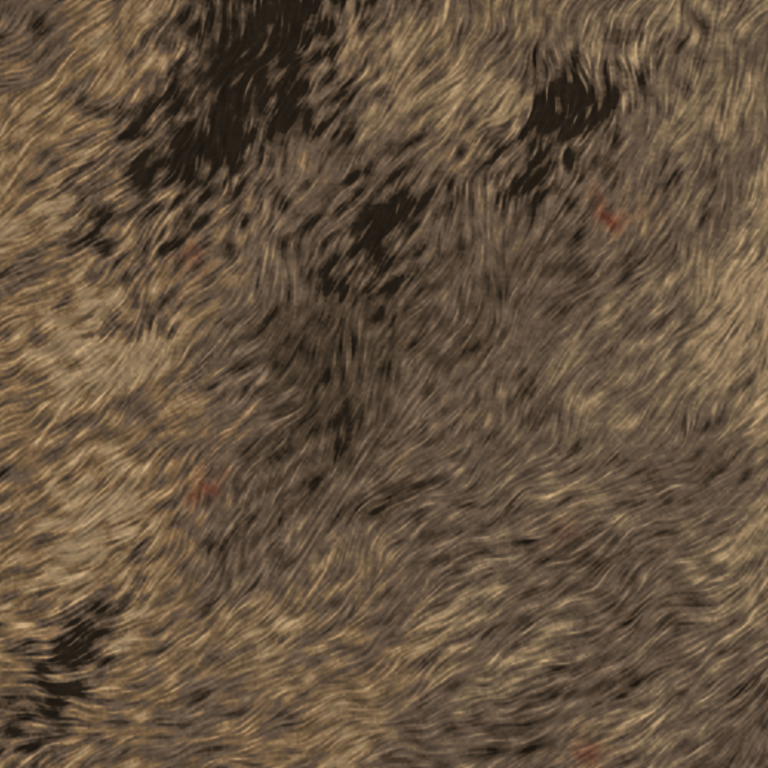
This texture is drawn by a WebGL 1 fragment shader. Its source:

```glsl
precision highp float;
// Sparse, ruffled animal fur over tan skin, with dark tufts and a few sore spots.
uniform vec2 u_resolution;

const vec3 PALE_SKIN  = vec3(0.55, 0.46, 0.345);
const vec3 TAN_SKIN   = vec3(0.45, 0.38, 0.29);
const vec3 OCHRE_SKIN = vec3(0.46, 0.36, 0.245);
const vec3 GREY_COAT  = vec3(0.38, 0.315, 0.255);
const vec3 BROWN_COAT = vec3(0.295, 0.24, 0.185);
const vec3 DARK_COAT  = vec3(0.15, 0.122, 0.09);
const vec3 SORE_HALO  = vec3(0.50, 0.36, 0.26);
const vec3 SORE_CORE  = vec3(0.34, 0.15, 0.11);
const float HAIR_FREQ   = 250.0;  // single hairs across the canvas
const float CLUMP_FREQ  = 85.0;   // locks of hair across the canvas
const float HAIR_STEP   = 0.0022; // stride when tracing a hair
const float HAIR_DENSITY = 0.5;   // how far hairs shift the coat tone
const float HAIR_SHADE   = 0.95;  // how far hairs shade the colour
const float CLUMP_DENSITY = 0.5;
const float SLANT = 0.85;         // general lie of the coat
const int TRACE_STEPS = 9;        // strides each way along a hair
const int SORES = 5;

float hash(vec2 p) {
  return fract(sin(dot(p, vec2(127.1, 311.7))) * 43758.5453);
}

float noise(vec2 p) {
  vec2 i = floor(p), f = fract(p);
  f = f * f * (3.0 - 2.0 * f);
  return mix(mix(hash(i), hash(i + vec2(1.0, 0.0)), f.x),
             mix(hash(i + vec2(0.0, 1.0)), hash(i + 1.0), f.x), f.y);
}

float fbm(vec2 p) {
  float sum = 0.0, amp = 0.533;
  for (int i = 0; i < 4; i++) {
    sum += amp * noise(p);
    p = p * 2.03 + 17.3;
    amp *= 0.5;
  }
  return sum;
}

// Coordinates along and across the given angle.
vec2 turned(vec2 p, float angle) {
  float c = cos(angle), s = sin(angle);
  return vec2(c * p.x + s * p.y, c * p.y - s * p.x);
}

// Direction in which the hair lies, ruffled at three sizes.
vec2 hairFlow(vec2 p) {
  float ruffle = 0.9 * noise(p * 3.5 + 4.0) + 0.9 * noise(p * 11.0 + 21.0)
               + 0.7 * noise(p * 37.0 + 2.0) - 1.25;
  float angle = 0.6 + 0.5 * p.y + ruffle;
  return vec2(cos(angle), sin(angle));
}

// Noise averaged along the flow: x holds single hairs, y holds locks.
vec2 traceHair(vec2 start) {
  vec2 sum = vec2(0.0);
  float total = 0.0;
  for (int side = 0; side < 2; side++) {
    vec2 p = start;
    float way = side == 0 ? HAIR_STEP : -HAIR_STEP;
    for (int i = 0; i < TRACE_STEPS; i++) {
      float weight = 1.0 - float(i) / float(TRACE_STEPS);
      sum += weight * vec2(noise(p * HAIR_FREQ), noise(p * CLUMP_FREQ + 9.0));
      total += weight;
      p += way * hairFlow(p);
    }
  }
  return sum / total - 0.5;
}

// Soft ellipse with its long axis at the given angle.
float blot(vec2 p, vec2 center, vec2 size, float angle) {
  vec2 q = turned(p - center, angle) / size;
  return exp(-dot(q, q));
}

// Density of the coat, from bare skin at 0 to black tufts above 1.
float coatDensity(vec2 p, vec2 hair) {
  vec2 ragged = p + 0.09 * (vec2(fbm(p * 8.0), fbm(p * 8.0 + 31.0)) - 0.5);
  float tuft = blot(ragged, vec2(0.29, 0.88), vec2(0.27, 0.115), 1.0)
             + 0.9 * blot(ragged, vec2(0.75, 0.85), vec2(0.13, 0.065), 0.5)
             + 0.6 * blot(ragged, vec2(0.49, 0.70), vec2(0.12, 0.06), 0.9)
             + 0.75 * blot(ragged, vec2(0.08, 0.13), vec2(0.20, 0.055), 0.95);
  tuft = smoothstep(0.12, 1.0, tuft + 0.9 * hair.y + 0.8 * hair.x);
  float bare = 0.34 * blot(p, vec2(1.0, 0.62), vec2(0.34, 0.16), 1.7)
             + 0.20 * blot(p, vec2(0.03, 0.55), vec2(0.25, 0.18), 1.4)
             + 0.28 * blot(p, vec2(0.57, 0.92), vec2(0.13, 0.08), 1.1);
  float mantle = 0.22 * blot(p, vec2(0.52, 0.42), vec2(0.42, 0.28), 2.2);
  float patches = 0.75 * (fbm(p * 5.0 + 3.0) - 0.5);
  float shadows = 0.55 * (fbm(turned(p, SLANT) * vec2(8.0, 19.0) + 6.0) - 0.5);
  return 0.38 + mantle + patches + shadows - bare + 0.8 * tuft
       + HAIR_DENSITY * hair.x + CLUMP_DENSITY * hair.y;
}

void main() {
  vec2 p = gl_FragCoord.xy / u_resolution.y;
  vec2 hair = traceHair(p);
  float density = coatDensity(p, hair);

  // Skin showing through, yellower on the left
  float warmth = 1.0 - smoothstep(0.15, 0.75, p.x + 0.7 * (fbm(p * 6.0) - 0.5));
  vec3 color = mix(PALE_SKIN, mix(TAN_SKIN, OCHRE_SKIN, warmth), smoothstep(0.0, 0.32, density));

  // Sores: a pink halo around a small ragged core
  float core = 0.0;
  for (int i = 0; i < SORES; i++) {
    float k = float(i);
    vec2 center = fract(vec2(0.79, 0.725) + k * vec2(0.485, 0.645));
    vec2 wobble = 0.03 * (vec2(noise(p * 40.0), noise(p * 40.0 + 8.0)) - 0.5);
    float fade = 1.0 - 0.18 * k;
    float halo = fade * blot(p + wobble, center, vec2(0.06, 0.042), k);
    density -= 0.2 * halo;
    color = mix(color, SORE_HALO, 0.6 * halo);
    core += fade * blot(p + wobble, center, vec2(0.02, 0.011), 2.6 + k);
  }

  // Coat from thin grey to dense dark
  color = mix(color, GREY_COAT, smoothstep(0.2, 0.45, density));
  color = mix(color, BROWN_COAT, smoothstep(0.45, 0.72, density));
  color = mix(color, DARK_COAT, smoothstep(0.7, 1.12, density));
  color = mix(color, SORE_CORE, 0.7 * min(core, 1.0));

  // Shade of single hairs, glinting tips and fine skin grain
  float glint = smoothstep(0.1, 0.26, -hair.x) * noise(p * 120.0);
  float grain = noise(p * 250.0 + 5.0) - 0.5;
  color *= 1.0 - HAIR_SHADE * hair.x + 0.1 * grain;
  gl_FragColor = vec4(color + glint * vec3(0.10, 0.09, 0.065), 1.0);
}
```
